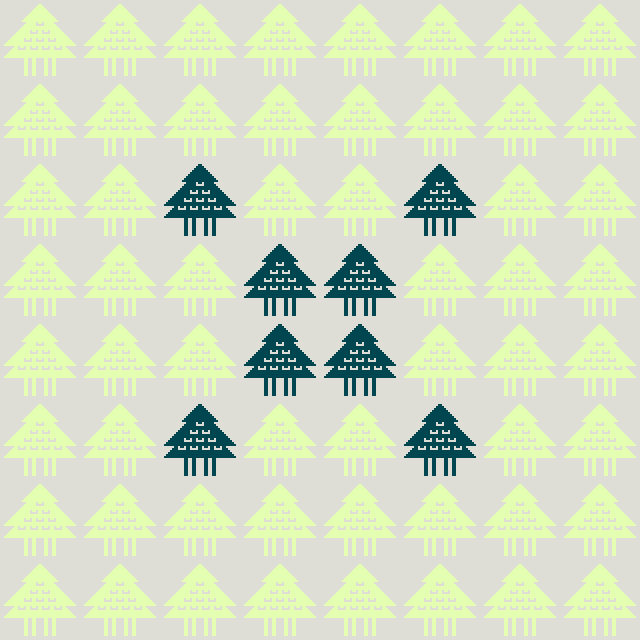
Write a WebGL 1 fragment shader that draws this pattern.

```glsl
precision highp float;

uniform vec2 u_resolution;

#define CELLS 8.0
#define STITCHES 40.0
#define SUBSAMPLES 5
#define GROUND vec3(0.875, 0.870, 0.840)
#define LIME vec3(0.895, 1.000, 0.695)
#define PINE vec3(0.000, 0.275, 0.315)

// 1 inside the band from <= v < to
float band(float v, float from, float to) {
  return step(from, v) * (1.0 - step(to, v));
}

// U-shaped gaps in four rows, each row holding one more gap
float windows(vec2 p) {
  float row = floor((p.y - 11.0) / 4.0);
  float line = mod(p.y - 11.0, 4.0);
  float x = p.x - 18.0 + 3.0 * row;
  float column = mod(x, 6.0);
  float area = band(row, 0.0, 4.0) * band(x, 0.0, 6.0 * (row + 1.0));
  float base = band(line, 0.5, 1.5) * band(column, -0.5, 3.5);
  float sides = band(line, -0.5, 0.5)
    * (band(column, -0.5, 0.5) + band(column, 2.5, 3.5));
  return area * (base + sides);
}

// Stepped tree on a stitch grid, with y counted downward
float tree(vec2 p) {
  float side = floor(abs(p.x + 0.5 - 0.5 * STITCHES));
  float tierShift = 1.0 + 3.0 * step(11.0, p.y) + 6.0 * step(23.0, p.y);
  float foliage = band(p.y, 2.0, 29.0) * (1.0 - step(p.y - tierShift, side));
  float trunks = band(p.y, 29.0, 38.0) * band(side, 0.0, 8.0)
    * step(2.0, mod(side, 4.0));
  return foliage * (1.0 - windows(p)) + trunks;
}

vec3 pattern(vec2 uv) {
  vec2 grid = vec2(uv.x, 1.0 - uv.y) * CELLS;
  vec2 stitch = floor(fract(grid) * STITCHES);

  // Dark trees form a diagonal cross in the middle cells
  vec2 ring = abs(floor(grid) + 0.5 - 0.5 * CELLS);
  float cross = step(abs(ring.x - ring.y), 0.25) * step(ring.x, 2.0);
  return mix(GROUND, mix(LIME, PINE, cross), tree(stitch));
}

void main() {
  // Box-filtered edges
  vec3 sum = vec3(0.0);
  float count = float(SUBSAMPLES);
  for (int j = 0; j < SUBSAMPLES; j++) {
    for (int i = 0; i < SUBSAMPLES; i++) {
      vec2 offset = (vec2(float(i), float(j)) + 0.5) / count - 0.5;
      sum += pattern((gl_FragCoord.xy + offset) / u_resolution);
    }
  }
  gl_FragColor = vec4(sum / (count * count), 1.0);
}
```
